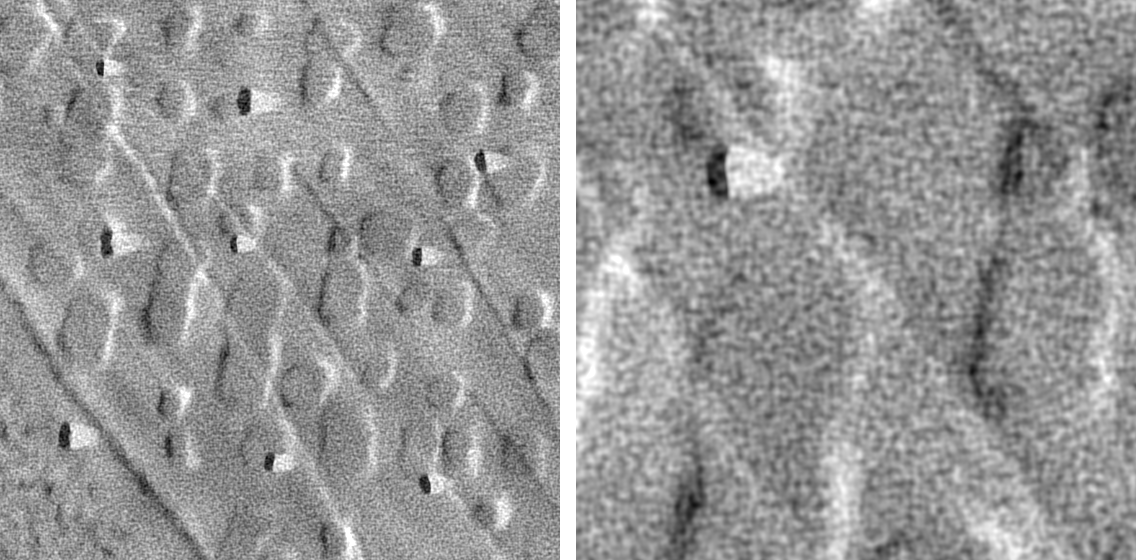
Left: the whole. Right: its middle third, enlarged.
A Shadertoy shader for this texture:

```glsl
// Grainy grey aerial relief: shallow pits lit from the left, so that left rims
// are dark and right rims bright, with diagonal grooves and small bright blocks.
// Jittered grids place pits and blocks; woven gradient noise adds the grain.

const float BASE_TONE = 0.592;
const float GRAIN = 0.18;
const float STREAK = 0.15;
const float BROAD = 0.13;
const float PIT_CELL = 0.128;
const float PIT_DENSITY = 0.92;
const vec2 PIT_SIZE = vec2(0.022, 0.056);
const float RIM_DARK = 0.27;
const float RIM_LIGHT = 0.32;
const float RIM_BLEND = 0.012;
const float BLOCK_CELL = 0.32;
const float BLOCK_DENSITY = 0.9;
const float GROOVE_ANGLE = 0.95;
const float GROOVE_FIRST = 0.285;
const float GROOVE_STEP = 0.14;
const float GROOVE_TONE = 0.23;

// Integer hash of a grid cell, two values in 0..1
vec2 hash2(vec2 cell, uint seed) {
    uvec2 v = uvec2(ivec2(cell)) * 1664525u + 1013904223u + seed * 747796405u;
    v.x += v.y * 1664525u;
    v.y += v.x * 1664525u;
    v ^= v >> 16u;
    v.x += v.y * 1664525u;
    v.y += v.x * 1664525u;
    v ^= v >> 16u;
    return vec2(v & 65535u) / 65535.0;
}

float cornerSlope(vec2 cell, vec2 offset) {
    float a = 6.28318 * hash2(cell, 1u).x;
    return dot(vec2(cos(a), sin(a)), offset);
}

float gradientNoise(vec2 p) {
    vec2 i = floor(p), f = p - i;
    vec2 u = f * f * f * (f * (f * 6.0 - 15.0) + 10.0);
    vec2 e = vec2(1.0, 0.0);
    float low = mix(cornerSlope(i, f), cornerSlope(i + e, f - e), u.x);
    float high = mix(cornerSlope(i + e.yx, f - e.yx), cornerSlope(i + 1.0, f - 1.0), u.x);
    return mix(low, high, u.y);
}

float bell(float x, float width) {
    return exp(-x * x / (width * width));
}

mat2 turn(float a) {
    return mat2(cos(a), -sin(a), sin(a), cos(a));
}

// Merged rounded pits: floor shade plus one dark and one bright rim
float pits(vec2 p, vec2 across) {
    vec2 home = floor(p / PIT_CELL);
    float nearest = 1.0, side = 0.0, strength = 0.0;
    for (int y = -1; y <= 1; y++)
    for (int x = -1; x <= 1; x++) {
        vec2 cell = home + vec2(x, y);
        vec2 shape = hash2(cell, 13u), kind = hash2(cell, 14u);
        vec2 center = (cell + 0.5 + 0.7 * (hash2(cell, 12u) - 0.5)) * PIT_CELL;
        if (kind.x > PIT_DENSITY || dot(center, across) < GROOVE_FIRST + 0.07) continue;
        vec2 rel = p - center;
        float size = mix(PIT_SIZE.x, PIT_SIZE.y, shape.x);
        vec2 radii = size * vec2(0.85, mix(0.85, 1.4, shape.y));
        vec2 q = abs(turn(-0.6 * kind.y) * rel / radii);
        float power = mix(2.0, 4.5, fract(kind.y * 7.0));
        float d = (pow(pow(q.x, power) + pow(q.y, power), 1.0 / power) - 1.0) * radii.x;
        float blend = clamp(0.5 + 0.5 * (nearest - d) / RIM_BLEND, 0.0, 1.0);
        nearest = mix(nearest, d, blend) - RIM_BLEND * 0.5 * blend * (1.0 - blend);
        side = mix(side, rel.x / (length(rel) + 0.002), blend);
        strength = mix(strength, mix(0.5, 1.0, fract(kind.x * 13.0)), blend);
    }
    nearest += 0.014 * gradientNoise(p * 21.0) + 0.004 * gradientNoise(p * 60.0);
    float wear = 0.9 + 1.1 * gradientNoise(p * 15.0 + 40.0);
    float dark = RIM_DARK * smoothstep(0.0, 0.8, -side) * bell(nearest + 0.003, 0.0075);
    float light = RIM_LIGHT * smoothstep(0.1, 0.8, side) * bell(nearest - 0.004, 0.0095);
    float bed = 0.055 * smoothstep(0.004, -0.008, nearest);
    return strength * (wear * (light - dark) - bed);
}

// Long grooves running down to the right, dark and bright by turns
float grooves(vec2 p, vec2 across) {
    vec2 along = vec2(across.y, -across.x);
    float sum = 0.0;
    for (int i = -1; i < 6; i++) {
        float k = float(i), run = dot(p, along);
        float s = dot(p, across) - GROOVE_FIRST - GROOVE_STEP * k;
        s += 0.09 * run * sin(4.0 * k) + 0.022 * gradientNoise(vec2(run * 3.0, k * 5.3));
        s += 0.008 * gradientNoise(vec2(run * 22.0, k * 3.7)) + 0.004 * gradientNoise(p * 70.0);
        float tone = -GROOVE_TONE * cos(1.366 * k);
        float width = i == 0 ? 0.011 : 0.007;
        float wear = smoothstep(-0.5, 0.15, gradientNoise(vec2(run * 4.0, k * 9.1 + 0.4)));
        wear = i == 0 ? 1.0 : wear;
        wear *= 0.95 + 0.9 * gradientNoise(p * 33.0 + 9.0);
        sum += tone * wear * (bell(s, width) - 0.4 * bell(s - 2.0 * width, 1.4 * width));
    }
    return sum;
}

// Small blocks: a black left face beside a white face fading to the right
float addBlocks(float tone, vec2 p) {
    vec2 home = floor(p / BLOCK_CELL);
    p += 0.006 * vec2(gradientNoise(p * 45.0), gradientNoise(p * 45.0 + 20.0));
    for (int y = -1; y <= 1; y++)
    for (int x = -1; x <= 1; x++) {
        vec2 cell = home + vec2(x, y), kind = hash2(cell, 6u);
        if (kind.x > BLOCK_DENSITY) continue;
        vec2 center = (cell + 0.5 + 0.6 * (hash2(cell, 5u) - 0.5)) * BLOCK_CELL;
        vec2 q = (p - center) / mix(0.75, 1.2, kind.y);
        float height = mix(0.021, 0.009, clamp(q.x / 0.05, 0.0, 1.0));
        float body = smoothstep(0.004, -0.004, abs(q.y) - height);
        float white = body * smoothstep(-0.002, 0.004, q.x) * smoothstep(0.068, 0.018, q.x);
        float black = smoothstep(0.004, -0.007, length((q + vec2(0.008, 0.0)) * vec2(1.8, 1.0)) - 0.022);
        tone = mix(tone, 0.14, 0.9 * black * (1.0 - white));
        tone = mix(tone, 0.92, 0.85 * white);
    }
    return tone;
}

// Woven fine grain with sideways streaks, stronger towards the top
float grain(vec2 p) {
    float weave = gradientNoise(p * vec2(115.0, 223.0)) + gradientNoise(p * vec2(217.0, 121.0) + 70.0);
    float speck = gradientNoise(turn(0.5) * p * 207.0 + 30.0);
    float streak = gradientNoise(p * vec2(24.0, 165.0) + 11.0);
    return GRAIN * (weave + speck) + STREAK * streak * mix(0.35, 1.0, smoothstep(0.4, 0.75, p.y));
}

void mainImage(out vec4 fragColor, in vec2 fragCoord) {
    vec2 p = fragCoord / iResolution.y;
    vec2 across = vec2(sin(GROOVE_ANGLE), cos(GROOVE_ANGLE));
    float level = dot(p, across);

    // Broad shading and wind-drawn diagonal stripes
    float tone = BASE_TONE + BROAD * (gradientNoise(p * 3.0 + 8.0) + 0.7 * gradientNoise(p * 9.0 + 3.0));
    tone += 0.1 * gradientNoise(vec2(dot(p, vec2(across.y, -across.x)) * 4.0, level * 23.0));

    // Rough specks in the lower left corner
    float rough = smoothstep(GROOVE_FIRST, 0.12, level);
    tone += 0.22 * rough * gradientNoise(p * vec2(44.0, 28.0));
    tone -= 0.2 * rough * smoothstep(0.15, 0.5, gradientNoise(p * vec2(52.0, 34.0)));

    tone += pits(p, across) + grooves(p, across);
    tone = addBlocks(tone, p) + grain(p);
    fragColor = vec4(vec3(clamp(tone, 0.0, 1.0)), 1.0);
}
```
